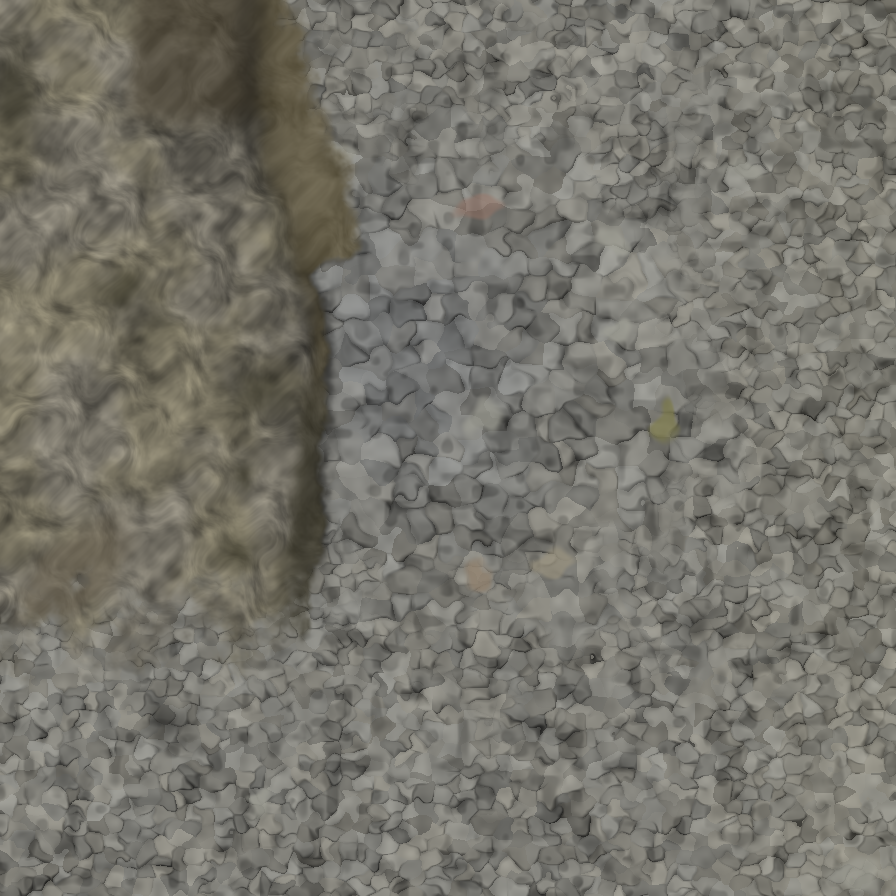
This texture is drawn by a WebGL 2 fragment shader. Its source:

```glsl
#version 300 es
precision highp float;
// Grey crushed gravel beside a weathered, mossy slab of rock at the upper left.
// Stones are warped Voronoi cells in two sizes; the rock is layered noise cut
// by a curved edge, with soft blobs for hollows, tints and odd pebbles.
uniform vec2 u_resolution;
out vec4 fragColor;

vec2 hash2(vec2 p) {
    vec3 q = fract(vec3(p.xyx) * vec3(0.1031, 0.103, 0.0973));
    q += dot(q, q.yzx + 33.33);
    return fract((q.xx + q.yz) * q.zy);
}

float noise(vec2 p) {
    vec2 i = floor(p), f = fract(p);
    f = f * f * (3.0 - 2.0 * f);
    return mix(mix(hash2(i).x, hash2(i + vec2(1, 0)).x, f.x),
               mix(hash2(i + vec2(0, 1)).x, hash2(i + 1.0).x, f.x), f.y);
}

float fbm(vec2 p) {
    float sum = 0.0, amp = 0.5;
    for (int i = 0; i < 4; i++) {
        sum += amp * noise(p);
        p = mat2(1.6, 1.2, -1.2, 1.6) * p + 5.3;
        amp *= 0.5;
    }
    return sum / 0.9375;
}

// Soft spot and firm-edged pebble, both elliptical
float blob(vec2 p, vec2 c, vec2 r) {
    vec2 d = (p - c) / r;
    return exp(-dot(d, d));
}

float pebble(vec2 p, vec2 c, vec2 r) {
    return 1.0 - smoothstep(0.6, 1.2, length((p - c) / r));
}

// One layer of stones: brightness in x, random tint in y
vec2 stones(vec2 p) {
    p += 0.7 * (vec2(noise(p * 1.5), noise(p * 1.5 + 41.0)) - 0.5);
    vec2 cell = floor(p), toStone = vec2(0), id = vec2(0);
    float near = 9.0, next = 9.0;
    for (int y = -1; y <= 1; y++)
    for (int x = -1; x <= 1; x++) {
        vec2 c = cell + vec2(x, y), h = hash2(c);
        vec2 d = c + 0.05 + 0.9 * h - p;
        float dist = length(d * vec2(0.9, 1.1));
        if (dist < near) {
            next = near; near = dist; toStone = d; id = hash2(c + 71.0);
        } else next = min(next, dist);
    }
    // Gaps are soft and broken, deepest below each stone
    float open = smoothstep(0.25, 0.75, noise(p * 1.1 + 23.0));
    float gap = (1.0 - smoothstep(0.0, 0.34, next - near)) * open;
    float under = smoothstep(-0.1, 0.5, dot(toStone, vec2(-0.5, 0.85)));
    float tone = 0.425 + 0.145 * id.x;
    return vec2(tone - gap * (0.075 + 0.13 * under), id.y);
}

vec3 gravel(vec2 p) {
    float coarse = blob(p, vec2(0.52, 0.58), vec2(0.27, 0.27));
    vec2 big = stones(p * 39.0), small = stones(p * 58.0 + 13.0);
    vec2 s = mix(small, big, smoothstep(0.3, 0.5, coarse + 0.5 * (noise(p * 22.0) - 0.35)));
    float tone = s.x + 0.09 * (noise(p * 85.0) - 0.5) + 0.05 * (fbm(p * 7.0) - 0.5);
    tone -= 0.10 * smoothstep(0.6, 0.85, noise(p * 62.0 + 9.0));
    vec3 col = (tone + 0.017) * mix(vec3(1.015, 1.0, 0.935), vec3(1.0, 1.0, 0.96), s.y);
    // Cool shade near the slab, warmer dust to the right
    col *= mix(vec3(1), vec3(0.94, 0.955, 1.0), blob(p, vec2(0.46, 0.6), vec2(0.14, 0.17)));
    col += vec3(0.014, 0.012, 0.002) * smoothstep(0.7, 1.0, p.x);
    // Odd-coloured, pale and dark pebbles
    vec2 q = p + 0.018 * (vec2(noise(p * 50.0), noise(p * 50.0 + 17.0)) - 0.5);
    col = mix(col, vec3(0.58, 0.46, 0.41), 0.6 * pebble(q, vec2(0.533, 0.768), vec2(0.026, 0.012)));
    col = mix(col, vec3(0.56, 0.48, 0.39), 0.6 * pebble(q, vec2(0.531, 0.358), vec2(0.018, 0.014)));
    col = mix(col, vec3(0.49, 0.48, 0.28), 0.65 * pebble(q, vec2(0.743, 0.535), vec2(0.012, 0.024)));
    col = mix(col, vec3(0.61, 0.58, 0.50), 0.65 * pebble(q, vec2(0.615, 0.37), vec2(0.026, 0.014)));
    float pale = pebble(q, vec2(0.828, 0.812), vec2(0.022, 0.013))
               + pebble(q, vec2(0.684, 0.628), vec2(0.015, 0.014))
               + pebble(q, vec2(0.542, 0.532), vec2(0.022, 0.021))
               + pebble(q, vec2(0.684, 0.732), vec2(0.018, 0.017))
               + pebble(q, vec2(0.384, 0.832), vec2(0.018, 0.014))
               + pebble(q, vec2(0.286, 0.104), vec2(0.014, 0.014))
               + pebble(q, vec2(0.955, 0.02), vec2(0.03, 0.02));
    col = mix(col, vec3(0.63, 0.63, 0.59), 0.7 * min(pale, 1.0));
    float dark = blob(q, vec2(0.775, 0.3), vec2(0.016, 0.024)) + blob(q, vec2(0.19, 0.19), vec2(0.03, 0.022));
    return col * (1.0 - 0.35 * min(dark, 1.0));
}

vec3 rock(vec2 p, float edge) {
    vec2 q = p + 0.024 * (vec2(fbm(p * 30.0), fbm(p * 30.0 + 31.0)) - 0.5);
    float broad = fbm(p * 11.0 + 3.0), grit = fbm(p * 48.0 + 2.0 * noise(p * 30.0));
    float tone = 0.425 + 0.16 * (broad - 0.5) + 0.36 * (grit - 0.5) + 0.10 * (noise(p * 95.0) - 0.5);
    tone += 0.08 * blob(p, vec2(0.19, 0.5), vec2(0.07, 0.06)) + 0.06 * blob(p, vec2(0.05, 0.6), vec2(0.09, 0.12));
    tone += 0.05 * blob(p, vec2(0.08, 0.9), vec2(0.06, 0.08));
    vec3 col = tone * mix(vec3(1.03, 0.985, 0.83), vec3(1.02, 0.985, 0.89), smoothstep(0.35, 0.65, fbm(p * 12.0)));
    // Smooth brown hollows, then mossy pits
    float hollow = smoothstep(0.138, 0.162, q.x) * smoothstep(0.845, 0.89, q.y);
    float wedge = pebble(q + vec2(0.0, 0.55 * (0.08 - q.x)), vec2(0.085, 0.36), vec2(0.065, 0.055));
    col = mix(col, vec3(0.315, 0.29, 0.235) + 0.14 * (grit - 0.5), 0.85 * hollow);
    col = mix(col, vec3(0.385, 0.355, 0.295) + 0.14 * (grit - 0.5), 0.7 * wedge);
    float pits = blob(q, vec2(0.137, 0.68), vec2(0.026, 0.018)) + blob(q, vec2(0.29, 0.555), vec2(0.032, 0.028))
               + blob(q, vec2(0.272, 0.467), vec2(0.013, 0.014)) + blob(q, vec2(0.265, 0.38), vec2(0.02, 0.025))
               + blob(q, vec2(0.012, 0.9), vec2(0.025, 0.06)) + 0.6 * blob(q, vec2(0.175, 0.64), vec2(0.03, 0.025));
    col = mix(col, vec3(0.22, 0.21, 0.15), 0.6 * min(pits, 1.0));
    // Olive side face and the dark crease before it
    float low = 1.0 - smoothstep(0.5, 0.62, p.y);
    float face = smoothstep(-0.014, 0.01, q.x - edge + 0.022 * low);
    vec3 olive = mix(vec3(0.395, 0.365, 0.28), vec3(0.345, 0.33, 0.265), low);
    col = mix(col, olive + 0.18 * (grit - 0.5), 0.85 * face);
    return col * (1.0 - 0.27 * blob(q, vec2(edge - 0.006, p.y), vec2(0.02, 1.0)));
}

void main() {
    vec2 p = gl_FragCoord.xy / u_resolution;
    // Crease line, and the outer limit of the slab with its upper ledge
    float edge = 0.288 + 0.066 * (1.0 - smoothstep(0.6, 0.9, p.y)) - 0.018 * (1.0 - smoothstep(0.3, 0.45, p.y));
    float ledge = smoothstep(0.69, 0.725, p.y);
    float outer = mix(edge + 0.008, 0.325 + 0.068 * (1.0 - smoothstep(0.74, 1.0, p.y)), ledge);
    float ragged = mix(0.024, 0.05, ledge) * (fbm(p * 36.0) - 0.5);
    float soft = mix(0.005, 0.014, ledge);
    float side = 1.0 - smoothstep(-soft, soft, p.x - outer + ragged);
    float foot = smoothstep(0.25, 0.35, p.y + 0.16 * (fbm(p * 34.0 + 8.0) - 0.5));
    vec3 col = mix(gravel(p), rock(p, edge), side * foot);
    // Thin shadow where the stones meet the slab
    float contact = blob(p, vec2(outer + 0.002 - ragged, p.y), vec2(0.007, 1.0));
    col *= 1.0 - contact * smoothstep(0.32, 0.4, p.y) * mix(0.36, 0.0, ledge);
    fragColor = vec4(clamp(col, 0.0, 1.0), 1.0);
}
```
